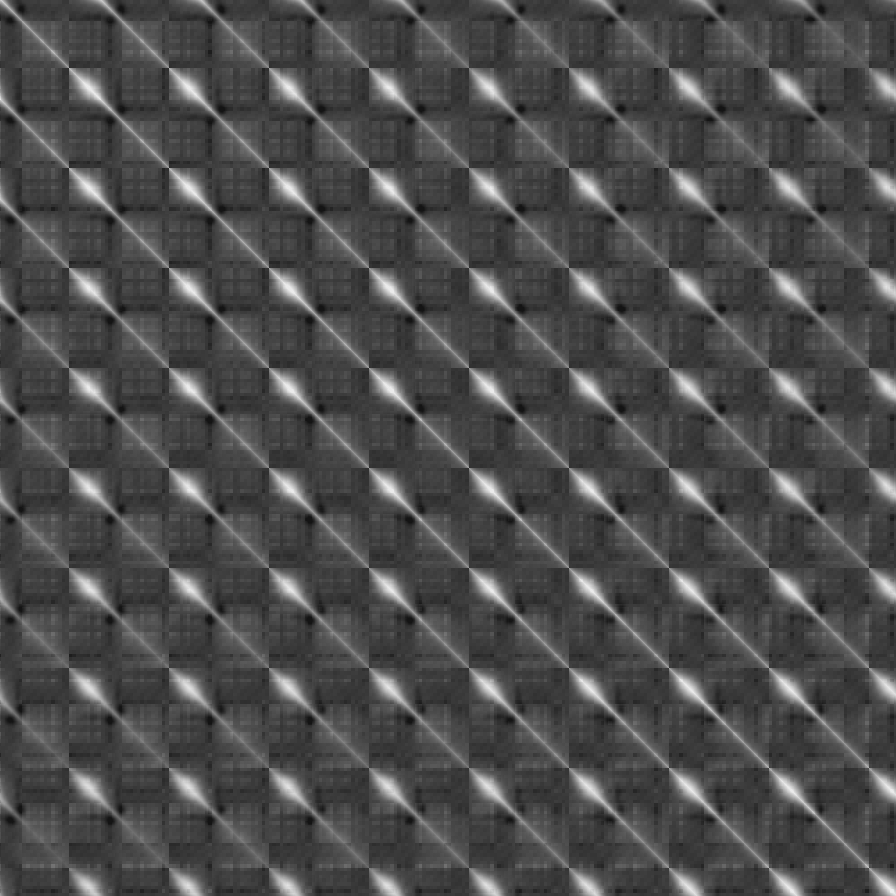
Give the GLSL for this pattern, as a WebGL 1 fragment shader.

```glsl
precision highp float;
// Grey grid of square tiles, each crossed by a tapering diagonal flare over a mottled plaid.
uniform vec2 u_resolution;

// Layered sines giving one direction of the plaid.
float weave(float t, float phase) {
    return sin(t * 11.0 + phase) + 0.7 * sin(t * 23.0 + 1.7 * phase + 1.0)
         + 0.6 * sin(t * 45.0 - 2.3 * phase) + 0.45 * sin(t * 71.0 + 3.1 * phase);
}

float bump(float offset, float width) {
    float s = offset / width;
    return exp(-s * s);
}

// Soft elliptical spot, mirrored across the tile diagonal by its caller.
float spot(vec2 p, vec2 centre, vec2 radius) {
    vec2 s = (p - centre) / radius;
    return exp(-dot(s, s));
}

void main() {
    vec2 uv = gl_FragCoord.xy / u_resolution;
    vec2 grid = (vec2(uv.x, 1.0 - uv.y) - vec2(0.0768, 0.0757)) / 0.1116;
    vec2 cell = floor(grid);
    vec2 p = fract(grid);

    float across = abs(p.x - p.y);
    float along = 0.5 * (p.x + p.y);
    float fade = clamp(abs(grid.x - grid.y) / 8.0, 0.0, 1.0);

    // Quadrants: slightly dark off the diagonal, lighter at the lower right.
    vec2 halfway = smoothstep(0.4, 0.56, p);
    float shade = 0.25 + 0.035 * halfway.x * halfway.y
                - 0.015 * abs(halfway.x - halfway.y);

    // Plaid in small steps, drifting from tile to tile.
    vec2 steps = (floor(p * 28.0) + 0.5) / 28.0;
    float warp = weave(steps.x, 0.3 * cell.x);
    float weft = weave(steps.y, 0.3 * cell.y);
    shade += 0.02 * warp * weft + 0.016 * (warp + weft);

    // Diagonal mottling that differs with the distance from the main diagonal.
    shade += 0.018 * sin(steps.x * 31.0 + steps.y * 19.0 + cell.x)
                   * sin(steps.y * 31.0 + steps.x * 19.0 + cell.y);

    // Glow around the flare and along the lower half of the diagonal.
    shade += 0.09 * bump(along - 0.23, 0.19) * bump(across, 0.3);
    shade += 0.07 * smoothstep(0.4, 0.75, along) * exp(-across / 0.16);

    // Paired dark smudges where the flare narrows.
    vec2 folded = vec2(min(p.x, p.y), max(p.x, p.y));
    shade -= 0.19 * spot(folded, vec2(0.42, 0.525), vec2(0.055, 0.045));
    shade -= 0.08 * spot(folded, vec2(0.27, 0.49), vec2(0.13, 0.035));

    // Flare and the fine line, which weakens and widens away from the main diagonal.
    float taper = bump(along - 0.2, 0.15);
    shade += 0.49 * taper * bump(across, 0.03 + 0.1 * taper);
    shade += 0.12 * bump(along - 0.42, 0.13) * bump(across, 0.045);
    float line = mix(0.27, 0.04, fade) * (1.0 - 0.6 * taper);
    shade += line * exp(-across / mix(0.026, 0.06, fade));

    gl_FragColor = vec4(vec3(clamp(shade, 0.08, 0.92)), 1.0);
}
```
